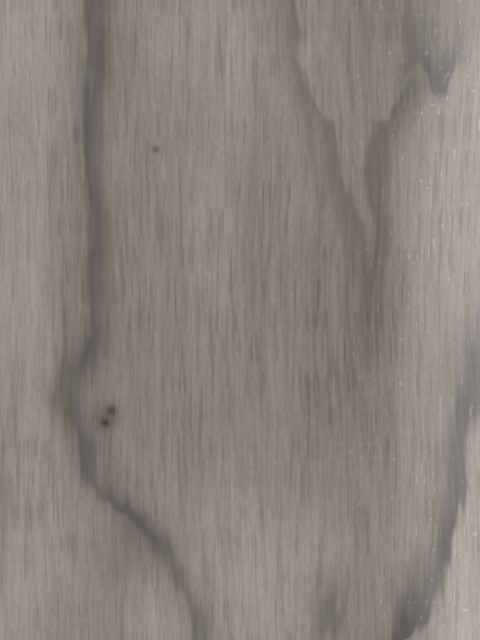
Write a Shadertoy shader that draws this texture.

```glsl
float hash(vec2 p) {
    return fract(sin(dot(p, vec2(127.1, 311.7))) * 43758.5453);
}

float noise(vec2 p) {
    vec2 cell = floor(p), f = fract(p);
    f = f * f * (3.0 - 2.0 * f);
    float low = mix(hash(cell), hash(cell + vec2(1, 0)), f.x);
    float high = mix(hash(cell + vec2(0, 1)), hash(cell + vec2(1, 1)), f.x);
    return mix(low, high, f.y);
}

float fbm(vec2 p) {
    float sum = 0.0, weight = 0.5;
    for (int i = 0; i < 4; i++) {
        sum += weight * noise(p);
        p = p * 2.03 + 17.3;
        weight *= 0.5;
    }
    return sum / 0.9375;
}

// Soft ridge with its own width on each side
float ridge(float d, float leftWidth, float rightWidth) {
    float t = d / (d < 0.0 ? leftWidth : rightWidth);
    return exp(-t * t);
}

float blob(vec2 p, vec2 center, vec2 size) {
    vec2 d = (p - center) / size;
    return exp(-dot(d, d));
}

// Dark figure lines, each a curve across the board
float veins(vec2 uv, float jitter) {
    float x = uv.x + jitter, y = uv.y;
    float leftX = 0.195 - 0.055 * ridge(y - 0.39, 0.08, 0.07)
                + 0.14 * (1.0 - smoothstep(0.14, 0.27, y))
                + 0.09 * (1.0 - smoothstep(0.0, 0.18, y));
    float left = ridge(x - leftX, 0.014, 0.025) * 0.42
               + ridge(x - leftX, 0.04, 0.07) * 0.34;

    float innerX = mix(0.765, 0.6, smoothstep(0.5, 1.05, y));
    float inner = ridge(x - innerX, 0.035, 0.008) * smoothstep(0.38, 0.62, y);

    float outerX = 0.772 + 0.09 * smoothstep(0.72, 0.92, y);
    float outer = ridge(x - outerX, 0.012, 0.045)
                * smoothstep(0.4, 0.6, y) * (1.0 - smoothstep(0.86, 0.92, y));

    float hookY = 0.885 + 0.025 * cos((x - 0.86) * 63.0);
    float hook = ridge(y - hookY, 0.012, 0.06)
               * smoothstep(0.79, 0.85, x) * (1.0 - smoothstep(0.92, 0.98, x));

    float rightX = 0.83 + 0.17 * sqrt(y / 0.48);
    float right = ridge(x - rightX, 0.045, 0.012) * (1.0 - smoothstep(0.4, 0.6, y));

    return left + inner * 0.4 + outer * 0.45 + hook * 0.4 + right * 0.6;
}

// Broad stains that follow the figure
float stains(vec2 uv, float jitter) {
    vec2 p = uv + vec2(jitter, jitter * 2.0);
    return 0.45 * blob(p, vec2(0.27, 0.16), vec2(0.05, 0.07))
         + 0.55 * blob(p, vec2(0.69, 0.04), vec2(0.05, 0.06))
         + 0.4 * blob(p, vec2(0.84, 0.04), vec2(0.04, 0.06))
         + 0.35 * blob(p, vec2(0.01, 0.26), vec2(0.03, 0.12))
         + 0.3 * blob(p, vec2(0.85, 1.0), vec2(0.12, 0.13));
}

float knots(vec2 uv) {
    return 0.65 * blob(uv, vec2(0.219, 0.339), vec2(0.010, 0.007))
         + 0.5 * blob(uv, vec2(0.232, 0.359), vec2(0.010, 0.008))
         + 0.25 * blob(uv, vec2(0.225, 0.348), vec2(0.03, 0.025))
         + 0.4 * blob(uv, vec2(0.325, 0.766), vec2(0.009, 0.006));
}

// Uneven light: pale ends and edges, dim middle
float lighting(vec2 uv) {
    float light = 0.06 * blob(uv, vec2(0.42, 1.0), vec2(0.3, 0.35));
    light += 0.075 * blob(uv, vec2(0.5, 0.06), vec2(0.35, 0.2));
    light += 0.07 * (1.0 - smoothstep(0.0, 0.2, uv.x));
    light += 0.15 * smoothstep(0.76, 1.0, uv.x);
    light -= 0.04 * blob(uv, vec2(0.72, 0.4), vec2(0.12, 0.25));
    return light;
}

void mainImage(out vec4 fragColor, in vec2 fragCoord) {
    vec2 uv = fragCoord / iResolution.xy;
    vec2 p = fragCoord / iResolution.y;
    p.x += 0.016 * (noise(p * vec2(5.0, 4.0)) - 0.5);

    // Long fibers, short pores, pale flecks and a fine tooth
    float fibers = noise(p * vec2(200.0, 11.0)) + noise(p * vec2(330.0, 26.0) + 3.0) - 1.0;
    float bands = fbm(p * vec2(32.0, 1.8)) - 0.5;
    float pores = smoothstep(0.58, 0.92, noise(p * vec2(270.0, 20.0) + 41.0));
    float flecks = smoothstep(0.86, 0.97, noise(p * vec2(230.0, 85.0) + 9.0));
    float tooth = noise(p * vec2(310.0, 130.0) + 23.0) - 0.5;
    float mottle = fbm(p * vec2(12.0, 9.0) + 5.0) - 0.5;
    float jitter = 0.026 * (noise(p * vec2(110.0, 14.0)) - 0.5) + 0.05 * mottle;

    vec3 wood = vec3(0.532, 0.493, 0.459);
    vec3 coolGray = vec3(0.0, 0.01, 0.025);
    vec3 veinColor = vec3(0.335, 0.325, 0.312);
    vec3 knotColor = vec3(0.22, 0.22, 0.21);

    vec3 color = wood + lighting(uv);
    color += coolGray * smoothstep(0.72, 1.0, uv.x);
    color += 0.04 * fibers + 0.06 * bands + 0.04 * mottle + 0.03 * tooth;
    color -= 0.042 * pores * vec3(0.95, 1.0, 1.03);

    float dark = veins(uv, jitter) + stains(uv, jitter);
    color = mix(color, veinColor, clamp(dark * (0.9 + 0.8 * bands), 0.0, 0.82));
    color += 0.07 * flecks * smoothstep(0.55, 0.9, uv.x);
    color = mix(color, knotColor, clamp(knots(uv), 0.0, 0.9));
    fragColor = vec4(color, 1.0);
}
```
